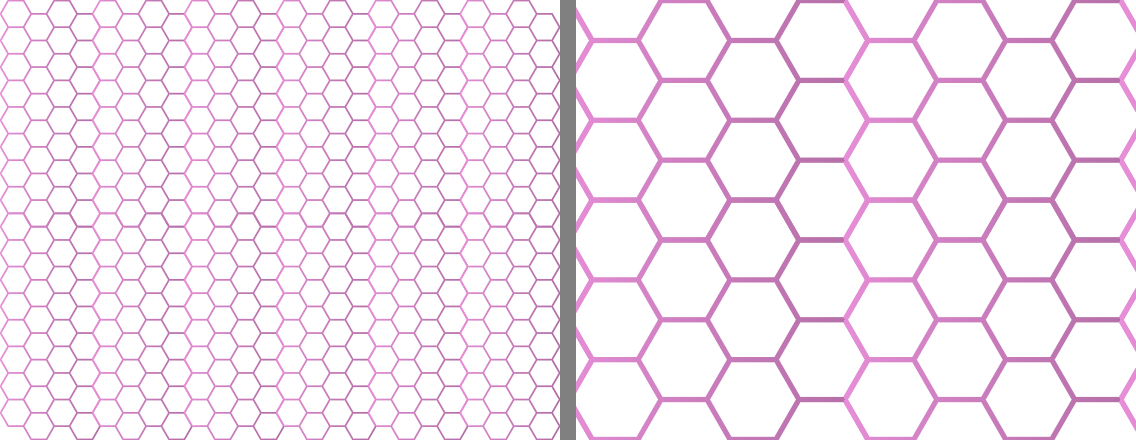
Left, the full canvas; right, a detail of the centre.
A Shadertoy shader for this pattern:

```glsl
// A honeycomb of thin flat-topped hexagon outlines on white, 24 columns by 16 rows.
// Each block of 4 x 8 cells fades from pink to mauve, left to right; the outline is
// the distance to the nearest cell border, drawn heavier where two blocks overlap.

const vec2  GRID       = vec2(24.0, 16.0);   // columns, rows
const vec2  BLOCK      = vec2(4.0, 8.0);     // cells sharing one gradient
const float PITCH      = 0.06045;            // cell height, in canvas heights
const float MARGIN     = 0.0013;             // gap at the canvas border
const float STRETCH    = 1.0025;             // slight horizontal squeeze of the cells
const float LINE_WIDTH = 0.0040;
const float FADE_CURVE = 0.75;               // below 1 leaves the pink sooner
const float TIE        = 0.0001;             // borders this close are shared
const vec3  PAPER      = vec3(1.0);
const vec3  PINK       = vec3(0.91, 0.56, 0.85);
const vec3  MAUVE      = vec3(0.70, 0.43, 0.65);

const float APOTHEM = PITCH * 0.5;
const float SIDE    = PITCH * 0.57735;
const float COLUMN  = SIDE * 1.5;

// Signed distance to a flat-topped hexagon
float hexagon(vec2 p, float apothem) {
    const vec3 k = vec3(-0.866025, 0.5, 0.57735);
    p = abs(p);
    p -= 2.0 * min(dot(k.xy, p), 0.0) * k.xy;
    p -= vec2(clamp(p.x, -k.z * apothem, k.z * apothem), apothem);
    return length(p) * sign(p.y);
}

// Odd columns sit half a cell lower
vec2 cellCentre(vec2 cell) {
    float shift = mod(cell.x, 2.0) * APOTHEM;
    return MARGIN + vec2(SIDE + cell.x * COLUMN, APOTHEM + cell.y * PITCH + shift);
}

// Pink to mauve across the width of one block
vec3 blockColour(float x, float blockColumn) {
    float left = MARGIN + blockColumn * BLOCK.x * COLUMN;
    float t = clamp((x - left) / (BLOCK.x * COLUMN + 0.5 * SIDE), 0.0, 1.0);
    return mix(PINK, MAUVE, pow(t, FADE_CURVE));
}

void mainImage(out vec4 fragColor, in vec2 fragCoord) {
    float pixel = 1.0 / iResolution.y;
    vec2 p = vec2(fragCoord.x * STRETCH, iResolution.y - fragCoord.y) * pixel;
    vec2 home = floor((p - MARGIN - vec2(0.5 * SIDE, 0.0)) / vec2(COLUMN, PITCH));

    // Nearest border among neighbouring cells; on a tie the right-hand block owns it
    float nearest = 1.0;
    vec2 owner = vec2(0.0);
    bool seam = false;
    for (int i = -1; i <= 1; i++) {
        for (int j = -1; j <= 1; j++) {
            vec2 cell = home + vec2(i, j);
            if (any(lessThan(cell, vec2(0.0))) || any(greaterThanEqual(cell, GRID))) continue;

            float d = abs(hexagon(p - cellCentre(cell), APOTHEM));
            vec2 block = floor(cell / BLOCK);
            if (d < nearest - TIE) {
                seam = false;
                owner = block;
            } else if (d < nearest + TIE) {
                seam = seam || block != owner;
                owner = block;
            }
            nearest = min(nearest, d);
        }
    }

    // Antialiased stroke, laid down twice along block seams
    float ink = clamp((0.5 * LINE_WIDTH - nearest) / pixel + 0.5, 0.0, 1.0);
    if (seam) ink = 1.0 - (1.0 - ink) * (1.0 - ink);

    fragColor = vec4(mix(PAPER, blockColour(p.x, owner.x), ink), 1.0);
}
```
